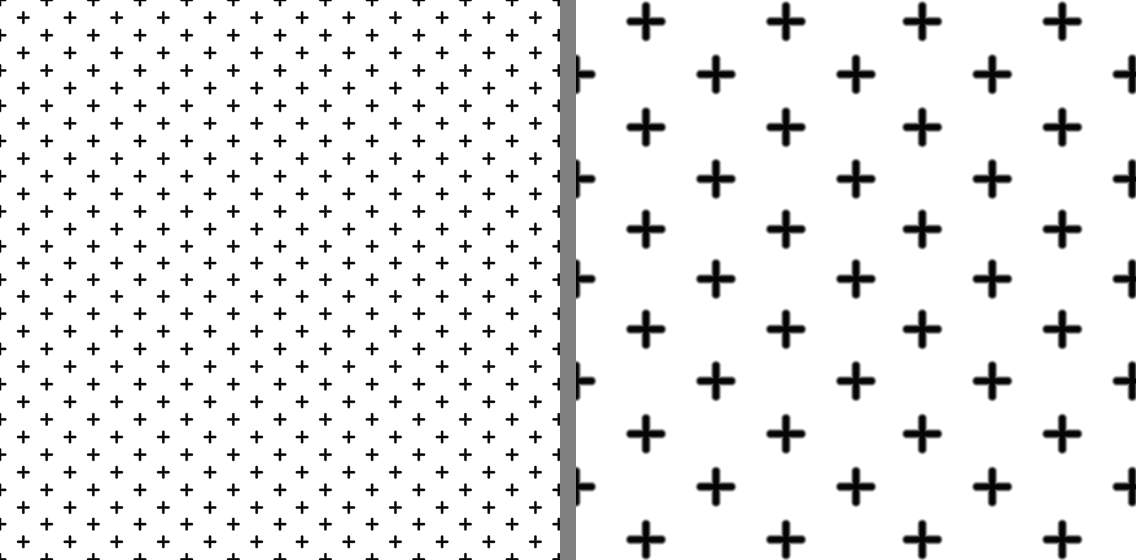
Left, the full canvas; right, a detail of the centre.
Give the GLSL for this pattern, as a Shadertoy shader.

```glsl
const vec2 HALF_STEPS = vec2(24.0, 32.0); // half repeats across and down
const float ARM_REACH = 0.0115;
const float STROKE_RADIUS = 0.0023;
const float EDGE_SOFTNESS = 0.0014;
const vec3 PAPER = vec3(1.0);
const vec3 INK = vec3(0.02);

// Distance to a plus sign with rounded arm ends
float plusDistance(vec2 p, float reach, float radius) {
    p = abs(p);
    if (p.y > p.x) p = p.yx;
    p.x -= min(p.x, reach - radius);
    return length(p) - radius;
}

// Slight spacing drift of columns and rows, in canvas units
vec2 latticeDrift(vec2 cell) {
    float columnShift = -0.0022 * step(12.5, cell.x);
    float rowShift = 0.000215 * cell.y
                   - 0.00625 * smoothstep(13.0, 18.0, cell.y)
                   - 0.0017 * step(29.5, cell.y);
    return vec2(columnShift, rowShift);
}

// Distance to the closest plus in the staggered lattice
float latticeDistance(vec2 p, vec2 steps) {
    vec2 grid = p * steps;
    float nearest = 1.0;
    for (int i = 0; i < 2; i++) {
        float row = floor(grid.y) + float(i);
        float stagger = mod(row, 2.0);
        float column = 2.0 * floor((grid.x - stagger) * 0.5 + 0.5) + stagger;
        vec2 cell = vec2(column, row);
        vec2 center = cell / steps + latticeDrift(cell);
        nearest = min(nearest, plusDistance(p - center, ARM_REACH, STROKE_RADIUS));
    }
    return nearest;
}

void mainImage(out vec4 fragColor, in vec2 fragCoord) {
    // Canvas coordinates with rows counted from the top
    vec2 p = fragCoord / iResolution.xy;
    p.y = 1.0 - p.y;

    float softness = max(EDGE_SOFTNESS, 0.75 / iResolution.y);
    float d = latticeDistance(p, HALF_STEPS);
    float coverage = 1.0 - smoothstep(-softness, softness, d);
    fragColor = vec4(mix(PAPER, INK, coverage), 1.0);
}
```
